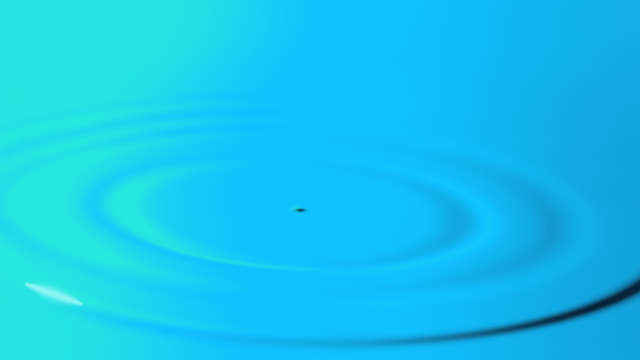
Reproduce this texture procedurally as a Shadertoy shader.

```glsl
// Palette, from lit water to deep shade
const vec3 TEAL  = vec3(0.15, 0.90, 0.88);
const vec3 AZURE = vec3(0.06, 0.76, 1.00);
const vec3 STEEL = vec3(0.07, 0.64, 0.86);
const vec3 SLATE = vec3(0.07, 0.43, 0.59);
const vec3 NAVY  = vec3(0.03, 0.14, 0.23);
const vec3 GLINT = vec3(0.62, 0.97, 0.97);

// Lengths are in canvas heights
const vec2 RIPPLE_CENTER = vec2(0.81, 0.407);
const float RIPPLE_TILT = 0.05;
const int RING_COUNT = 4;
// Radius x, radius y, relative width, tone gain toward the right
const vec4 RINGS[RING_COUNT] = vec4[](
    vec4(0.465, 0.143, 0.110,  0.62),
    vec4(0.550, 0.158, 0.075, -0.55),
    vec4(0.725, 0.213, 0.080,  0.50),
    vec4(0.830, 0.252, 0.060, -0.28));
const vec2 WAVE_CENTER = vec2(0.891, 0.363);
const vec2 WAVE_RADII = vec2(0.995, 0.317);
const float WAVE_TILT = 0.015;
const vec2 DROP = vec2(0.835, 0.416);
const vec2 GLINT_START = vec2(0.075, 0.210);
const vec2 GLINT_END = vec2(0.225, 0.156);

float bell(float x) { return exp(-x * x); }

vec2 tilted(vec2 q, float tilt) { return vec2(q.x, q.y + tilt * q.x); }

// Tone 0 is teal, 1 azure, 2 steel, 3 slate, 4 navy
vec3 palette(float tone) {
    vec3 color = mix(TEAL, AZURE, clamp(tone, 0.0, 1.0));
    color = mix(color, STEEL, clamp(tone - 1.0, 0.0, 1.0));
    color = mix(color, SLATE, clamp(tone - 2.0, 0.0, 1.0));
    return mix(color, NAVY, clamp(tone - 3.0, 0.0, 1.0));
}

float layeredSines(vec2 p) {
    float sum = 0.0, gain = 0.5;
    for (int i = 0; i < 4; i++) {
        sum += gain * sin(p.x + 1.7 * sin(p.y + float(i)));
        p = mat2(0.8, 0.6, -0.6, 0.8) * p * 1.9 + 1.3;
        gain *= 0.5;
    }
    return sum;
}

float backgroundTone(vec2 uv) {
    float upper = smoothstep(0.55, 1.0, uv.y);
    float start = mix(0.05, 0.24, upper);
    float end = mix(0.43, 0.54, upper);
    float shade = smoothstep(0.58, 1.02, uv.x) * mix(1.0, 0.65, upper);
    return smoothstep(start, end, uv.x) + shade;
}

// Ring slopes darken one side and brighten the other
float rippleTone(vec2 p) {
    vec2 q = tilted(p - RIPPLE_CENTER, RIPPLE_TILT);
    float wobble = 0.012 * layeredSines(p * vec2(5.0, 9.0));
    float tone = 0.0;
    for (int i = 0; i < RING_COUNT; i++) {
        vec2 s = q / RINGS[i].xy;
        float r = length(s);
        vec2 dir = s / max(r, 1e-4);
        float fade = mix(1.0, 0.55, max(dir.y, 0.0));
        tone += RINGS[i].w * dir.x * fade * bell((r + wobble - 1.0) / RINGS[i].z);
    }
    // Thin lit rim along the near side of the inner ring
    vec2 rim = q / vec2(0.50, 0.152);
    float side = smoothstep(0.35, 0.95, -rim.y) * smoothstep(0.35, -0.15, rim.x);
    return tone - 0.55 * side * bell((length(rim) - 1.0) / 0.04);
}

// Broad front wave, deepest at its lower right
float waveTone(vec2 p) {
    vec2 s = tilted(p - WAVE_CENTER, WAVE_TILT) / WAVE_RADII;
    float r = length(s);
    vec2 dir = s / max(r, 1e-4);
    float near = smoothstep(0.0, 0.35, -dir.y);
    float strength = 0.45 * smoothstep(-0.85, -0.5, dir.x)
                   + 1.75 * smoothstep(-0.3, 0.75, dir.x);
    float crest = bell((r - 1.0) / mix(0.050, 0.036, smoothstep(0.0, 0.8, dir.x)));
    float lit = bell((r - 0.93) / 0.035) * smoothstep(0.1, -0.5, dir.x);
    return near * (strength * crest - 0.22 * lit);
}

// Faint far streaks on the left, bent along the rings
float streakTone(vec2 p) {
    vec2 q = p - RIPPLE_CENTER;
    float r = length(q / vec2(0.83, 0.25));
    float mask = smoothstep(0.85, 1.0, r) * smoothstep(1.5, 1.05, r);
    mask *= smoothstep(0.1, -0.4, q.x) * smoothstep(-0.02, 0.12, q.y);
    return 0.24 * mask * sin(r * 34.0 + 1.2 * layeredSines(p * vec2(4.0, 7.0)));
}

float glintMask(vec2 p) {
    vec2 axis = GLINT_END - GLINT_START;
    float along = clamp(dot(p - GLINT_START, axis) / dot(axis, axis), 0.0, 1.0);
    float width = mix(0.005, 0.016, sin(along * 3.14159));
    return bell(length(p - GLINT_START - axis * along) / width);
}

void mainImage(out vec4 fragColor, in vec2 fragCoord) {
    vec2 uv = fragCoord / iResolution.xy;
    vec2 p = fragCoord / iResolution.y;

    float tone = max(backgroundTone(uv), 0.05);
    tone += rippleTone(p) + waveTone(p) + streakTone(p);
    tone += 0.03 * layeredSines(p * vec2(6.0, 24.0));
    vec3 color = palette(tone);

    // Pale highlight, then the small dimple with its lit edge
    color = mix(color, GLINT, 0.85 * glintMask(p));
    color = mix(color, TEAL, 0.8 * bell(length((p - DROP + vec2(0.012, -0.003)) / vec2(0.016, 0.007))));
    color = mix(color, NAVY, 0.85 * bell(length((p - DROP) / vec2(0.013, 0.0045))));
    fragColor = vec4(color, 1.0);
}
```
